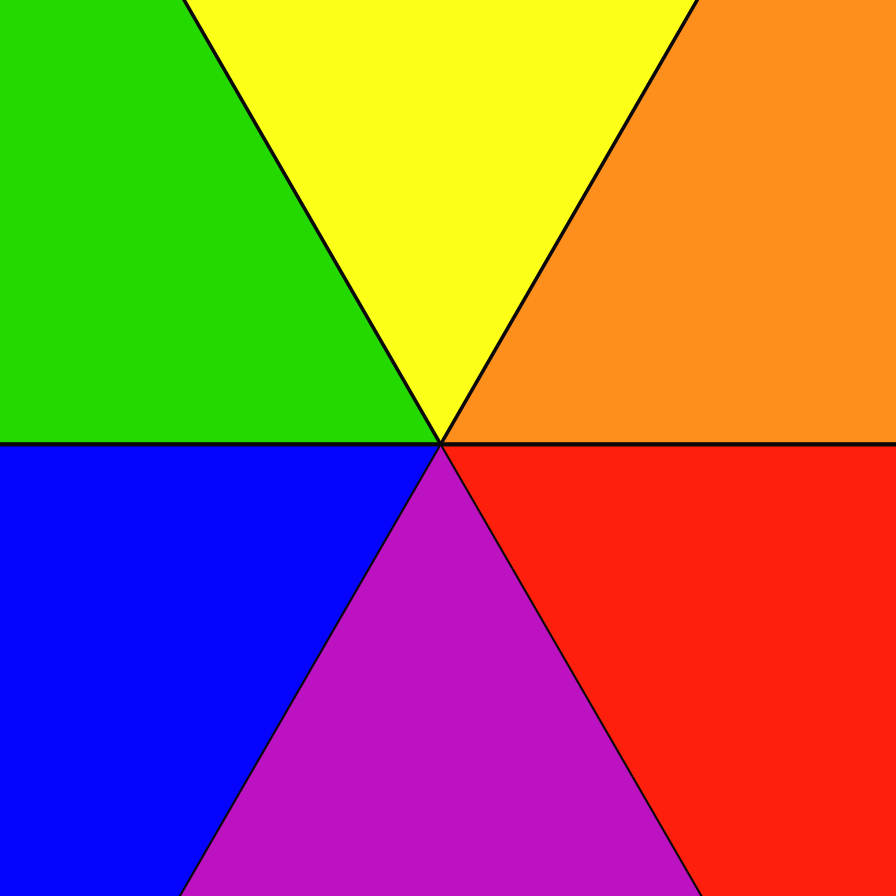
A Shadertoy shader for this background:

```glsl
// Six flat colour wedges of 60 degrees meet just off the canvas centre.
// The polar angle picks each wedge's colour; dark rays, drawn as
// antialiased distance fields, separate the wedges.

const float SECTOR = radians(60.0);
const vec2 HUB = vec2(0.4918, 0.5041);
const vec3 INK = vec3(0.04, 0.03, 0.03);

const vec3 ORANGE = vec3(1.00, 0.56, 0.11);
const vec3 YELLOW = vec3(0.99, 1.00, 0.09);
const vec3 GREEN  = vec3(0.14, 0.85, 0.00);
const vec3 BLUE   = vec3(0.02, 0.02, 1.00);
const vec3 PURPLE = vec3(0.74, 0.07, 0.76);
const vec3 RED    = vec3(1.00, 0.12, 0.05);

// Wedge colours run counterclockwise from the right-hand ray.
vec3 wedgeColor(int index) {
    vec3 palette[6] = vec3[6](ORANGE, YELLOW, GREEN, BLUE, PURPLE, RED);
    return palette[index];
}

int wedgeIndex(vec2 p) {
    float turn = mod(atan(p.y, p.x) / SECTOR + 6.0, 6.0);
    return min(int(turn), 5);
}

// Distance from p to a ray leaving the hub at the given angle.
float rayDistance(vec2 p, float angle) {
    vec2 dir = vec2(cos(angle), sin(angle));
    return length(p - dir * max(dot(p, dir), 0.0));
}

// Horizontal rays are heaviest, lower diagonals are finest.
float rayHalfWidth(int index) {
    if (index % 3 == 0) return 0.0024;
    return index < 3 ? 0.0020 : 0.0012;
}

float coverage(float signedDistance, float pixel) {
    return clamp(0.5 - signedDistance / pixel, 0.0, 1.0);
}

void mainImage(out vec4 fragColor, in vec2 fragCoord) {
    vec2 p = fragCoord / iResolution.xy - HUB;
    p.x *= iResolution.x / iResolution.y;
    float pixel = 1.0 / iResolution.y;

    // Flat wedges
    vec3 color = wedgeColor(wedgeIndex(p));

    // Dividing rays
    float ink = 0.0;
    for (int i = 0; i < 6; i++) {
        float edge = rayDistance(p, float(i) * SECTOR) - rayHalfWidth(i);
        ink = max(ink, coverage(edge, pixel));
    }

    fragColor = vec4(mix(color, INK, ink), 1.0);
}
```
